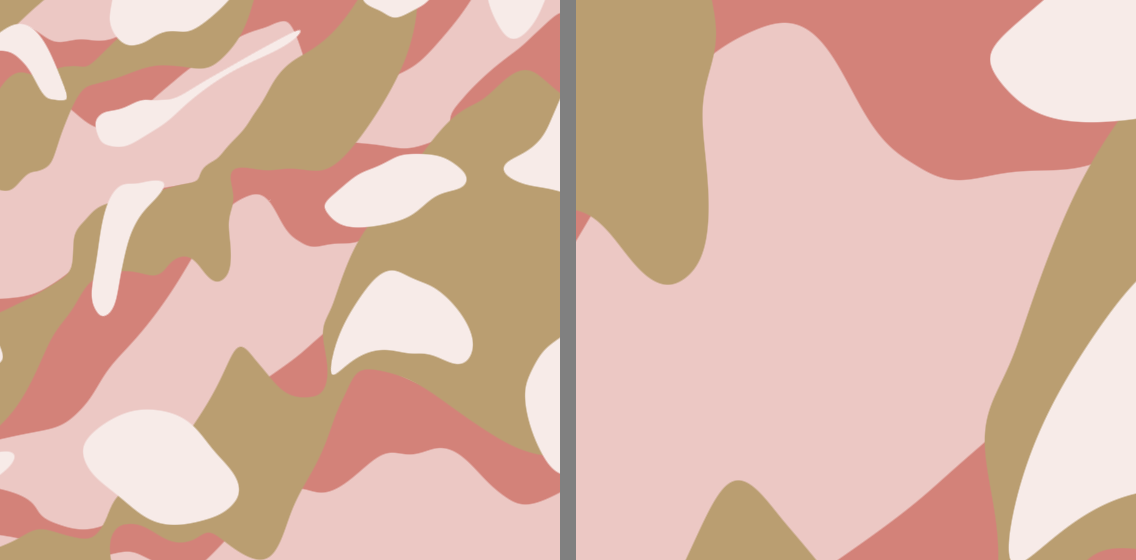
Left: the whole. Right: its middle third, enlarged.
This pattern is drawn by a Shadertoy shader. Its source:

```glsl
// Four-colour camouflage: flat rose, khaki and cream patches over a pink ground.
// Each layer thresholds two crossing waves in a noise-warped space, so patches
// run as diagonal bands with lobed, smoothly curved outlines.

const float TAU = 6.2831853;

const vec3 PINK  = vec3(0.925, 0.785, 0.770);
const vec3 ROSE  = vec3(0.827, 0.508, 0.475);
const vec3 KHAKI = vec3(0.728, 0.620, 0.445);
const vec3 CREAM = vec3(0.967, 0.920, 0.910);

// Integer hash: two values in -1..1 for a lattice point
vec2 hash2(vec2 cell) {
    uvec2 q = uvec2(ivec2(cell) + 4096) * uvec2(1597u, 3812u) + 747u;
    q ^= q.yx >> 7u;
    q = q * 1664525u + 1013904u;
    q.x += q.y * 166452u;
    q.y += q.x * 166452u;
    q ^= q >> 16u;
    q.x += q.y * 166452u;
    q.y += q.x * 166452u;
    q ^= q >> 16u;
    return vec2(q & 65535u) / 32767.5 - 1.0;
}

// Two-channel value noise with quintic blending
vec2 noise2(vec2 p) {
    vec2 i = floor(p), f = p - i;
    f = f * f * f * (f * (f * 6.0 - 15.0) + 10.0);
    vec2 low  = mix(hash2(i), hash2(i + vec2(1, 0)), f.x);
    vec2 high = mix(hash2(i + vec2(0, 1)), hash2(i + vec2(1, 1)), f.x);
    return mix(low, high, f.y);
}

// Broad bends first, then smaller lobes on a turned lattice
vec2 warp(vec2 p, float seed) {
    const mat2 turn = mat2(0.8, 0.6, -0.6, 0.8);
    p += 0.17 * noise2(p * 3.0 + seed);
    return p + 0.045 * noise2(turn * p * 7.5 + seed * 1.7);
}

// Antialiased patch mask; a higher level leaves smaller patches
float patches(vec2 p, vec2 bandWave, vec2 breakWave, float level, float seed) {
    vec2 q = warp(p, seed);
    float field = cos(TAU * dot(q, bandWave) + seed)
                + 0.7 * cos(TAU * dot(q, breakWave) + seed * 2.3) - level;
    return clamp(0.5 + field / (1.3 * fwidth(field) + 1e-5), 0.0, 1.0);
}

void mainImage(out vec4 fragColor, in vec2 fragCoord) {
    vec2 p = fragCoord / iResolution.y;

    // Flow space: nearly level bands below, steeper diagonals above
    vec2 flow = vec2(p.x + 0.2 * p.y, p.y - p.x * (0.12 + 0.5 * p.y));

    vec3 colour = PINK;
    colour = mix(colour, ROSE,
        patches(flow, vec2(0.4, 2.7), vec2(1.9, -1.2), 0.12, 11.3));
    colour = mix(colour, KHAKI,
        patches(flow, vec2(-0.5, 2.9), vec2(2.1, 0.9), 0.22, 37.9));
    colour = mix(colour, CREAM,
        patches(flow, vec2(0.6, 3.3), vec2(2.5, -0.8), 0.70, 71.6));

    fragColor = vec4(colour, 1.0);
}
```
